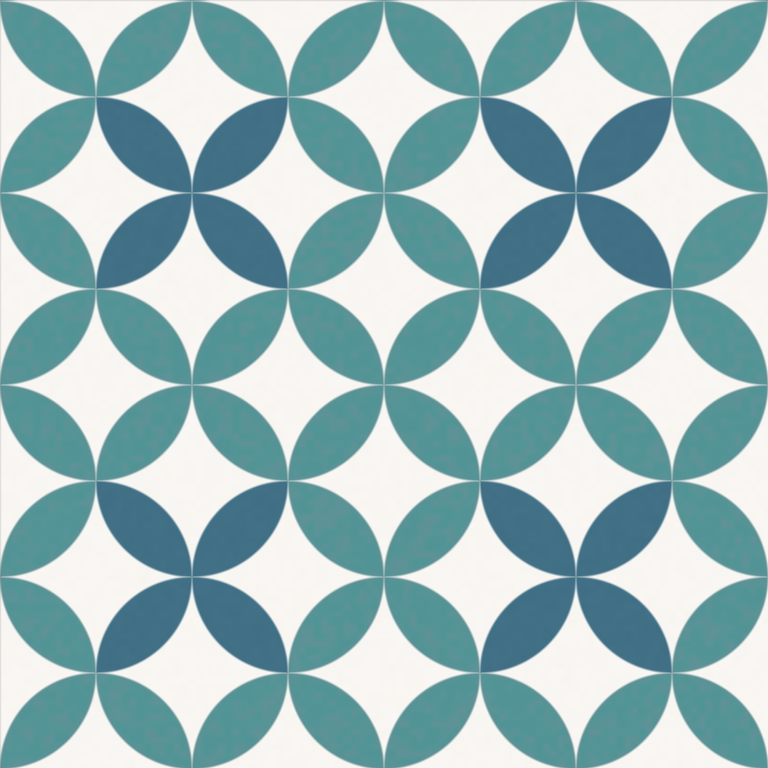
This pattern is drawn by a Shadertoy shader. Its source:

```glsl
const float CELLS = 8.0;          // petals across the canvas
const float EDGE_SOFTNESS = 0.016; // in cell units
const vec3 PAPER = vec3(0.975, 0.965, 0.95);
const vec3 TEAL = vec3(0.325, 0.583, 0.59);
const vec3 GREY_TEAL = vec3(0.38, 0.56, 0.58);
const vec3 BLUE = vec3(0.255, 0.44, 0.525);

float hash(vec2 p) {
    p = fract(p * vec2(0.1031, 0.1137));
    p += dot(p, p.yx + 33.33);
    return fract((p.x + p.y) * p.x * 17.0);
}

float valueNoise(vec2 p) {
    vec2 i = floor(p);
    vec2 f = fract(p);
    f = f * f * (3.0 - 2.0 * f);
    float low = mix(hash(i), hash(i + vec2(1.0, 0.0)), f.x);
    float high = mix(hash(i + vec2(0.0, 1.0)), hash(i + 1.0), f.x);
    return mix(low, high, f.y);
}

// Intersection of two unit discs, with tips at (0,0) and (1,1)
float petalDistance(vec2 p) {
    return max(length(p - vec2(1.0, 0.0)), length(p - vec2(0.0, 1.0))) - 1.0;
}

// Mirror every other cell so that four petals meet at each node
vec2 mirrorCell(vec2 local, vec2 cell) {
    float odd = mod(cell.x + cell.y, 2.0);
    return vec2(mix(local.x, 1.0 - local.x, odd), local.y);
}

// One four-petal flower in each block of four by four cells
float flowerMask(vec2 cell) {
    vec2 offset = abs(mod(cell, 4.0) - 1.5);
    return step(max(offset.x, offset.y), 1.0);
}

void mainImage(out vec4 fragColor, in vec2 fragCoord) {
    vec2 uv = fragCoord / iResolution.xy;
    vec2 p = uv * CELLS + vec2(0.0, 0.01);
    vec2 cell = floor(p);
    float d = petalDistance(mirrorCell(fract(p), cell));

    // Soft print edge, never thinner than a pixel
    float pixel = CELLS / min(iResolution.x, iResolution.y);
    float softness = max(EDGE_SOFTNESS, 0.75 * pixel);
    float coverage = 1.0 - smoothstep(-softness, softness, d);

    // Faint mottling of the ink, greyer along the rim
    float mottle = valueNoise(p * 13.0);
    float rim = smoothstep(-0.045, -0.01, d);
    float greying = max(0.65 * smoothstep(0.45, 0.85, mottle), 0.7 * rim);
    vec3 teal = mix(TEAL, GREY_TEAL, greying);
    vec3 ink = mix(teal, BLUE, flowerMask(cell));
    ink += 0.012 * (mottle - 0.5);
    vec3 paper = PAPER + 0.008 * (mottle - 0.5);
    vec3 color = mix(paper, ink, coverage);

    // Thin grey trim on the left and top edges
    float border = min(uv.x, 1.0 - uv.y);
    color *= 1.0 - 0.1 * (1.0 - smoothstep(0.0005, 0.0025, border));

    fragColor = vec4(color, 1.0);
}
```
